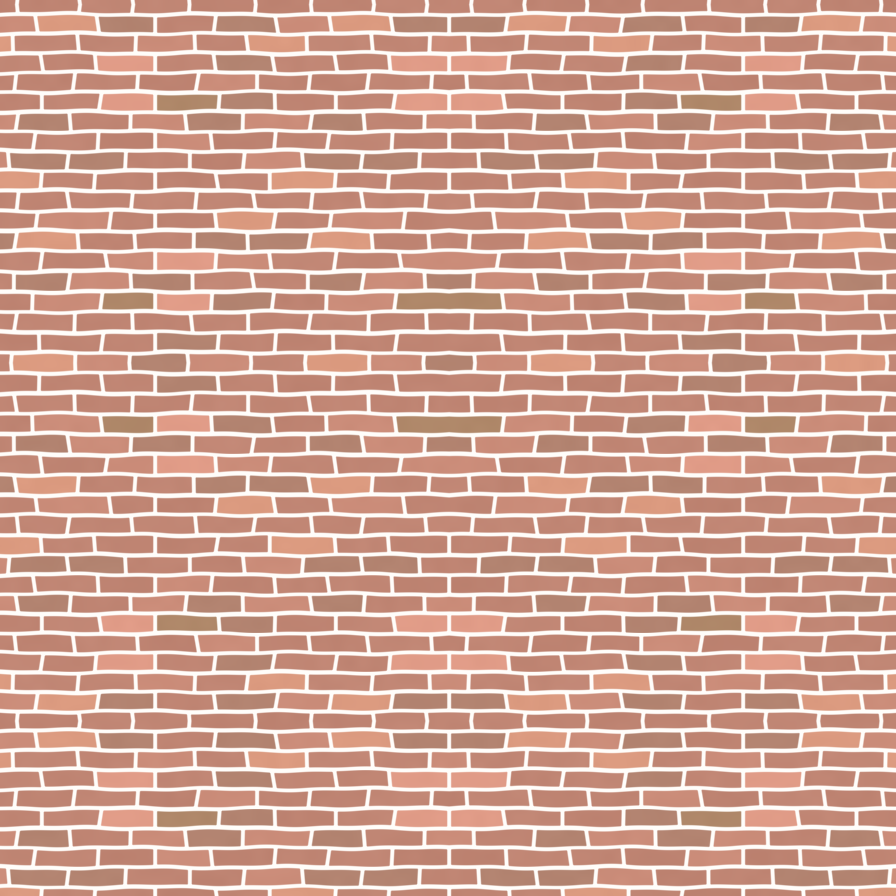
Give the GLSL for this texture, as a WebGL 1 fragment shader.

```glsl
precision highp float;

// Brick wall of thin, uneven courses with pale mortar. A block of 18 courses
// by 5 bricks is folded vertically, and repeated outward from a central axis;
// hashes vary the joints, slants and clay colours of each brick.

uniform vec2 u_resolution;

const float SPAN = 768.0;               // wall units along the canvas edge
const vec2 AXIS = vec2(385.0, 457.0);   // mirror centre
const vec2 BLOCK = vec2(252.0, 307.0);  // size of the repeated block
const float BRICKS = 5.0;
const float COURSES = 18.0;
const float COURSE_H = BLOCK.y / COURSES;
const float PITCH = BLOCK.x / BRICKS;
const float PI = 3.14159;

const vec3 MORTAR = vec3(1.0, 0.992, 0.98);
const vec3 CLAY = vec3(0.75, 0.52, 0.45);
const vec3 ROSE = vec3(0.795, 0.55, 0.475);
const vec3 UMBER = vec3(0.70, 0.515, 0.44);
const vec3 ORANGE = vec3(0.86, 0.605, 0.50);
const vec3 SALMON = vec3(0.88, 0.61, 0.53);
const vec3 OLIVE = vec3(0.685, 0.53, 0.41);

float hash(vec2 p) {
  vec3 q = fract(vec3(p.xyx) * 0.1031);
  q += dot(q, q.yzx + 33.33);
  return fract((q.x + q.y) * q.z);
}

float noise(vec2 p) {
  vec2 i = floor(p), f = fract(p);
  f = f * f * (3.0 - 2.0 * f);
  return mix(mix(hash(i), hash(i + vec2(1.0, 0.0)), f.x),
             mix(hash(i + vec2(0.0, 1.0)), hash(i + 1.0), f.x), f.y);
}

// 1 when two whole numbers agree
float same(float a, float b) { return 1.0 - step(0.5, abs(a - b)); }
float same2(vec2 a, vec2 b) { return same(a.x, b.x) * same(a.y, b.y); }

// Position of joint k in a course at height v (-0.5 to 0.5) within it
float jointX(float row, float k, float v) {
  float odd = mod(row, 2.0);
  float id = mod(k + BRICKS, BRICKS);
  float isSeam = odd * same(id, 0.0);
  float start = mix(15.0 + 9.0 * hash(vec2(row, 31.0)), 0.0, odd);
  float shift = 9.0 * (hash(vec2(row, id + 7.0)) - 0.5);
  float slant = 6.0 * (hash(vec2(row + 40.0, id)) - 0.5);
  float narrow = -8.0 * odd * step(row, 8.0) * same(id, 1.0);
  return start + k * PITCH + (shift + slant * v) * (1.0 - isSeam) + narrow;
}

// Slight waviness of the bed joint with the given index
float bedWave(float bed, float x) {
  float phase = 2.0 * PI * hash(vec2(bed, 5.0));
  return 0.7 * sin(4.0 * PI * x / BLOCK.x + phase)
       + 0.4 * sin(10.0 * PI * x / BLOCK.x + phase * 3.0);
}

vec3 brickColor(float row, float col) {
  vec2 id = vec2(row, col);
  float tone = hash(id + 17.3);
  vec3 c = mix(CLAY - 0.012, CLAY + 0.012, hash(id + 3.7));
  c = mix(c, ROSE, step(0.80, tone));
  c = mix(c, UMBER, step(tone, 0.14));

  // Salmon and olive bricks sit at opposite ends of paired courses
  float last = BRICKS - 1.0;
  float side = row < 9.0 ? last : 0.0;
  float paired = same(abs(abs(row - 9.0) - 5.0), 1.0) * mod(row, 2.0);
  c = mix(c, SALMON, paired * same(col, side));
  c = mix(c, OLIVE, same(mod(row, 10.0), 3.0) * same(col, last - side));

  // Scattered orange bricks
  float warm = same2(id, vec2(0.0, 1.0)) + same2(id, vec2(6.0, 1.0))
             + same2(id, vec2(7.0, 3.0)) + same2(id, vec2(9.0, 2.0))
             + same2(id, vec2(16.0, 2.0)) + same2(id, vec2(17.0, 1.0));
  return mix(c, ORANGE, warm);
}

void main() {
  vec2 p = gl_FragCoord.xy / u_resolution * SPAN;

  // Fold the wall into one block
  float fromAxis = abs(p.x - AXIS.x);
  float x = mod(fromAxis, BLOCK.x);
  float y = abs(mod(p.y - AXIS.y + BLOCK.y, 2.0 * BLOCK.y) - BLOCK.y);
  y -= 2.5 * sin(PI * y / BLOCK.y);
  float row = floor(y / COURSE_H + 0.5);
  float v = y / COURSE_H - row;

  // Nearest upright joint and index of the brick
  float wideCentre = mod(row, 2.0) * step(row, 8.0) * step(fromAxis, PITCH);
  float jointDist = PITCH;
  float col = -2.0;
  for (int i = -1; i <= 5; i++) {
    float k = float(i);
    float offset = x - jointX(row, k, v);
    float hidden = wideCentre * same(k, 0.0);
    jointDist = min(jointDist, abs(offset) + hidden * PITCH);
    col += step(0.0, offset);
  }
  col = mod(col + BRICKS, BRICKS);

  // Nearest bed joint, tapered a little for each brick
  float below = (v + 0.5) * COURSE_H - bedWave(row, x);
  float above = (0.5 - v) * COURSE_H + bedWave(row + 1.0, x);
  float taper = 0.7 * (hash(vec2(col + 11.0, row)) - 0.5);
  float bedDist = min(below + taper, above - taper);

  // Brick outline with softly rounded corners
  vec2 inset = vec2(jointDist - 1.65, bedDist - 1.75);
  float radius = 1.0;
  float edge = min(max(inset.x, inset.y), radius);
  edge = min(min(inset.x, inset.y), radius - length(max(radius - inset, 0.0)));
  float soft = max(0.8, 0.7 * SPAN / u_resolution.y);
  float cover = smoothstep(-soft, soft, edge);

  // Faint mottling over the clay
  vec3 clay = brickColor(row, col) + 0.016 * (noise(p * 0.09) - 0.5);
  gl_FragColor = vec4(mix(MORTAR, clay, cover), 1.0);
}
```
